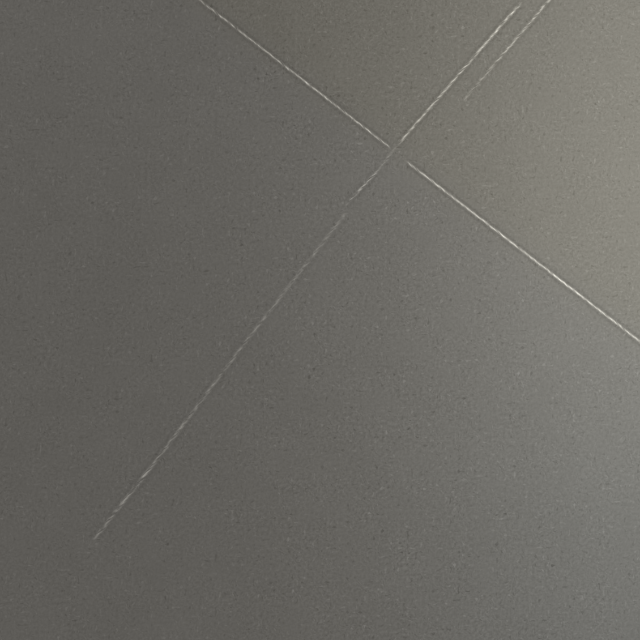
Write a Shadertoy shader that draws this texture.

```glsl
// Matte grey floor tiles with thin worn seams, lit softly from the right.
#define GLOW_CENTRE vec2(1.12, 0.72)
#define GLOW_WIDTH 0.51
#define GLOW_GAIN 0.195
#define BASE_LEVEL 0.356
#define GRAIN_SCALE 200.0
#define GRAIN_GAIN 0.034
#define FLECK_GAIN 0.045
#define MOTTLE_GAIN 0.006
#define SEAM_HALF 0.0007
#define SEAM_WOBBLE 0.0009
#define GROOVE_GAIN 0.16

vec2 hashGradient(vec2 cell) {
    vec3 p = fract(cell.xyx * vec3(0.1031, 0.1030, 0.0973));
    p += dot(p, p.yzx + 33.33);
    float angle = 6.2832 * fract((p.x + p.y) * p.z);
    return vec2(cos(angle), sin(angle));
}

float gradientNoise(vec2 p) {
    vec2 i = floor(p), f = fract(p);
    vec2 u = f * f * f * (f * (f * 6.0 - 15.0) + 10.0);
    vec2 e = vec2(0.0, 1.0);
    float a = dot(hashGradient(i), f);
    float b = dot(hashGradient(i + e.yx), f - e.yx);
    float c = dot(hashGradient(i + e.xy), f - e.xy);
    float d = dot(hashGradient(i + e.yy), f - e.yy);
    return mix(mix(a, b, u.x), mix(c, d, u.x), u.y);
}

// Lit line from a to b with a dark groove beside it; gains apply at each end.
// Wear breaks the line into slanted dashes, softness widens its feathered rim.
float seam(vec2 p, vec2 a, vec2 b, float gainA, float gainB, float wear, float softness) {
    vec2 axis = b - a;
    float len = length(axis);
    axis /= len;
    float along = dot(p - a, axis);
    float across = dot(p - a, vec2(-axis.y, axis.x));
    across += SEAM_WOBBLE * gradientNoise(vec2(along * 75.0, a.x * 91.0));

    float blur = 0.7 / iResolution.y;
    float rim = SEAM_HALF + blur + 0.0010 + softness;
    float ends = smoothstep(-0.004, 0.010, along) * smoothstep(-0.004, 0.010, len - along);
    float line = 1.0 - smoothstep(SEAM_HALF - blur, rim, abs(across));

    float dashes = gradientNoise(vec2(along * 130.0 + across * 200.0, across * 230.0) + a * 50.0);
    float patches = gradientNoise(vec2(along * 36.0, a.y * 73.0));
    float worn = clamp(1.0 + wear * (2.0 * dashes + 0.8 * patches), 0.0, 2.0);
    float gain = mix(gainA, gainB, clamp(along / len, 0.0, 1.0));
    float groove = exp(-pow((abs(across) - 0.0045 - softness) / 0.0022, 2.0));
    return ends * gain * (line * worn - groove * GROOVE_GAIN);
}

void mainImage(out vec4 fragColor, in vec2 fragCoord) {
    vec2 uv = fragCoord / iResolution.xy;

    // Broad light falloff
    vec2 toGlow = (uv - GLOW_CENTRE) * vec2(1.0, 0.6) / GLOW_WIDTH;
    float glow = exp(-dot(toGlow, toGlow));
    float level = BASE_LEVEL + GLOW_GAIN * glow;
    level += 0.010 * smoothstep(0.5, 1.0, uv.y) * (1.0 - uv.x);

    // Slightly warm upper tiles, neutral light at the lower right
    float upperTile = smoothstep(-0.04, 0.04, dot(uv - vec2(0.31, 1.0), vec2(0.61, 0.79)));
    float cool = smoothstep(0.45, 1.0, uv.x) * (1.0 - smoothstep(0.15, 0.75, uv.y));
    vec3 tint = vec3(0.006, -0.002, -0.018 - 0.012 * glow);
    tint += upperTile * vec3(0.005, 0.003, -0.006);
    tint += cool * vec3(-0.005, 0.001, 0.006);
    vec3 color = level + tint;

    // Fine pitted surface with sparse flecks, rougher in some patches
    vec2 warped = uv + 0.003 * gradientNoise(uv * 60.0);
    float grain = gradientNoise(warped * GRAIN_SCALE)
                + 0.7 * gradientNoise(warped * GRAIN_SCALE * 1.7 + 17.0);
    float pits = gradientNoise(warped * 150.0 + 41.0);
    float flecks = smoothstep(0.28, 0.60, pits) - smoothstep(0.28, 0.60, -pits);
    float roughness = mix(0.7, 1.0, smoothstep(0.2, 0.7, uv.x));
    roughness *= 1.0 + 0.7 * gradientNoise(uv * 23.0 + 5.0);
    color += roughness * (grain * GRAIN_GAIN + flecks * FLECK_GAIN);
    color += MOTTLE_GAIN * (gradientNoise(uv * 9.0) + gradientNoise(uv * 31.0));

    // Falling seam, broken at the crossing
    float seams = seam(uv, vec2(0.308, 1.003), vec2(0.610, 0.769), 0.16, 0.19, 0.8, 0.0);
    seams += seam(uv, vec2(0.636, 0.747), vec2(1.02, 0.451), 0.21, 0.26, 0.6, 0.0002);

    // Rising seam, fading toward the lower left
    seams += seam(uv, vec2(0.814, 0.996), vec2(0.622, 0.774), 0.22, 0.16, 0.9, 0.0006);
    seams += seam(uv, vec2(0.620, 0.772), vec2(0.590, 0.733), 0.05, 0.05, 1.0, 0.0006);
    seams += seam(uv, vec2(0.592, 0.735), vec2(0.540, 0.680), 0.14, 0.11, 1.1, 0.0006);
    seams += seam(uv, vec2(0.541, 0.668), vec2(0.391, 0.475), 0.045, 0.060, 1.2, 0.0016);
    seams += seam(uv, vec2(0.393, 0.478), vec2(0.236, 0.270), 0.060, 0.085, 1.2, 0.0014);
    seams += seam(uv, vec2(0.238, 0.273), vec2(0.143, 0.152), 0.11, 0.045, 1.5, 0.0018);

    // Short parallel seam at the top
    seams += seam(uv, vec2(0.861, 1.003), vec2(0.724, 0.843), 0.18, 0.06, 1.2, 0.0006);

    color += seams * vec3(1.0, 0.99, 0.95);
    fragColor = vec4(clamp(color, 0.0, 1.0), 1.0);
}
```
